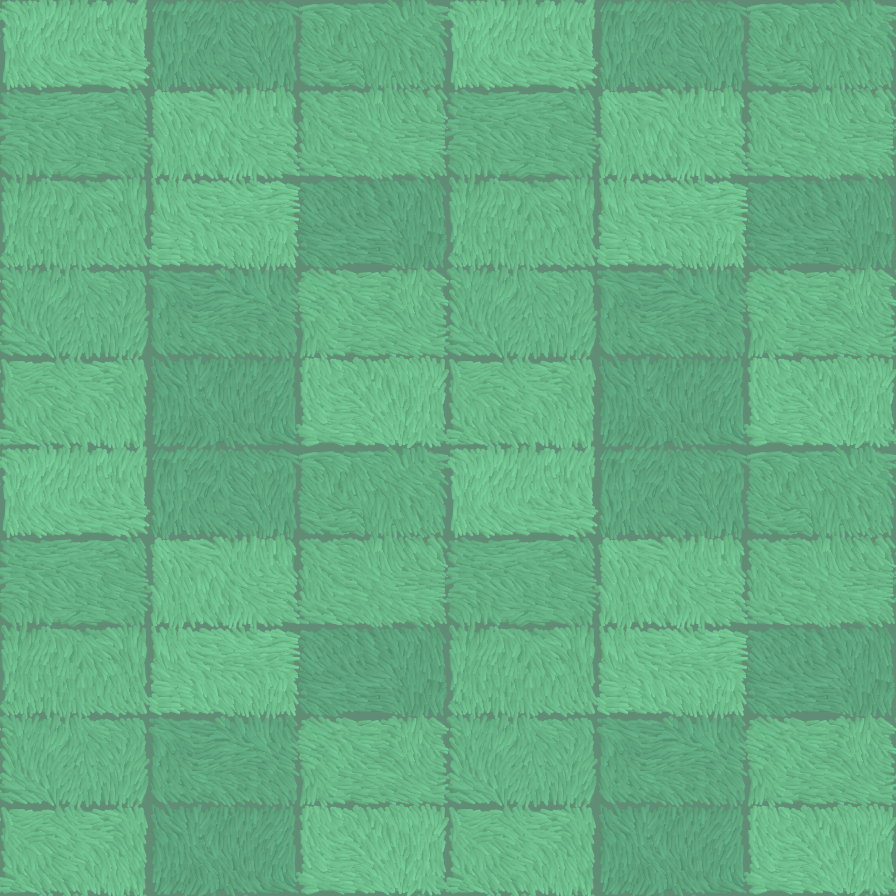
Write a Shadertoy shader that draws this texture.

```glsl
// Tufted rug tiles: a block of 3 by 5 green tiles, laid twice each way.
// Each tile is covered by short tapered strands on a jittered grid, combed
// along a wrapping noise field; strands fray over the grey joints.

const int   BLOCKS = 2;                       // block repeats across and down
const ivec2 TILES = ivec2(3, 5);              // tiles in one block
const ivec2 STRANDS_PER_TILE = ivec2(32, 19); // strand grid in one tile
const ivec2 FLOW_CELLS = ivec2(13, 13);       // combing noise cells per block

// Lengths below are in strand grid cells
const float HALF_LENGTH  = 1.2;
const float HALF_WIDTH   = 0.42;
const float BARE_MARGIN  = 0.95;  // no strand is rooted this near a joint
const float JOINT_HALF   = 1.05;  // half width of the bare joint

const float COMB_ANGLE   = -0.85; // mean lean, radians
const float COMB_SWIRL   = 2.3;   // range of lean inside a tile
const float COMB_BIAS    = 0.9;   // range of lean between tiles
const float OVERLAP      = 8.0;   // how firmly upper strands hide lower ones
const float STRAND_VARY  = 0.09;
const float ROOT_SHADOW  = 0.85;

const vec3 DARK_PILE  = vec3(0.375, 0.660, 0.505);
const vec3 LIGHT_PILE = vec3(0.450, 0.780, 0.575);
const vec3 JOINT      = vec3(0.380, 0.550, 0.460);

// Tile tones from dark to light, bottom row first
const float TONES[15] = float[15](
    0.75, 0.00, 0.90,
    0.50, 0.15, 0.70,
    0.65, 0.90, 0.00,
    0.40, 0.85, 0.65,
    0.92, 0.10, 0.35);

// Integer hash giving three values in 0..1
vec3 hash3(ivec2 cell, int salt) {
    uvec3 v = uvec3(ivec3(cell, salt)) * 1664525u + 1013904223u;
    v.x += v.y * v.z; v.y += v.z * v.x; v.z += v.x * v.y;
    v ^= v >> 16u;
    v.x += v.y * v.z; v.y += v.z * v.x; v.z += v.x * v.y;
    return vec3(v >> 8u) / 16777216.0;
}

// Smooth value noise that wraps once per block
float wrapNoise(vec2 blockPos, int salt) {
    vec2 p = blockPos * vec2(FLOW_CELLS);
    ivec2 i = ivec2(floor(p));
    vec2 f = smoothstep(0.0, 1.0, fract(p));
    ivec2 a = i % FLOW_CELLS, b = (i + 1) % FLOW_CELLS;
    float low  = mix(hash3(a, salt).x, hash3(ivec2(b.x, a.y), salt).x, f.x);
    float high = mix(hash3(ivec2(a.x, b.y), salt).x, hash3(b, salt).x, f.x);
    return mix(low, high, f.y);
}

// Distance to the nearest tile border, in strand cells
float borderDistance(vec2 p) {
    vec2 size = vec2(STRANDS_PER_TILE);
    vec2 d = (0.5 - abs(fract(p / size) - 0.5)) * size;
    return min(d.x, d.y);
}

vec3 tileColor(ivec2 tile) {
    return mix(DARK_PILE, LIGHT_PILE, TONES[tile.y * TILES.x + tile.x]);
}

void mainImage(out vec4 fragColor, in vec2 fragCoord) {
    ivec2 grid = TILES * STRANDS_PER_TILE;
    vec2 perCanvas = vec2(grid * BLOCKS);
    vec2 p = fragCoord / iResolution.xy * perCanvas;
    vec2 pixelSize = perCanvas / iResolution.xy;
    float soft = 0.6 * max(pixelSize.x, pixelSize.y);
    ivec2 home = ivec2(floor(p));

    vec3 pile = vec3(0.0);
    float weightSum = 0.0, bare = 1.0;

    for (int y = -2; y <= 2; y++)
    for (int x = -2; x <= 2; x++) {
        ivec2 cell = home + ivec2(x, y);
        ivec2 id = (cell + grid) % grid;
        vec3 place = hash3(id, 1), trait = hash3(id, 2);
        vec2 root = vec2(id) + place.xy;
        if (borderDistance(root) < BARE_MARGIN + 0.4 * (trait.z - 0.5)) continue;

        // Combing direction
        ivec2 tile = id / STRANDS_PER_TILE;
        vec2 blockPos = root / vec2(grid);
        float angle = COMB_ANGLE
            + COMB_SWIRL * (wrapNoise(blockPos, 3) - 0.5)
            + COMB_BIAS * (hash3(tile, 4).x - 0.5)
            + 0.5 * (trait.x - 0.5);
        vec2 dir = vec2(cos(angle), sin(angle));

        // Tapered capsule
        vec2 q = p - vec2(cell) - place.xy;
        float halfLength = HALF_LENGTH * mix(0.7, 1.0, trait.y);
        float along = clamp(dot(q, dir), -halfLength, halfLength);
        float t = along / halfLength;
        float radius = HALF_WIDTH * (1.0 - 0.25 * t);
        float dist = length(q - dir * along);
        float cover = 1.0 - smoothstep(-soft, soft, dist - radius);

        // Lit upper side, bright tip, darker rim
        float side = clamp(dot(q, vec2(-dir.y, dir.x)) / radius, -1.0, 1.0);
        float shade = 1.0 + STRAND_VARY * (trait.z - 0.5)
            + 0.05 * side + 0.03 * t - 0.07 * side * side;
        float weight = cover * exp(OVERLAP * place.z);
        pile += weight * shade * tileColor(tile);
        weightSum += weight;
        bare *= 1.0 - cover;
    }

    // Backing: shaded pile inside a tile, grey joint along its border
    vec3 backing = tileColor((home % grid) / STRANDS_PER_TILE) * ROOT_SHADOW;
    float edge = borderDistance(p);
    backing = mix(JOINT, backing, smoothstep(-soft, soft, edge - JOINT_HALF));

    vec3 color = mix(pile / max(weightSum, 0.0001), backing, bare);
    fragColor = vec4(color, 1.0);
}
```
